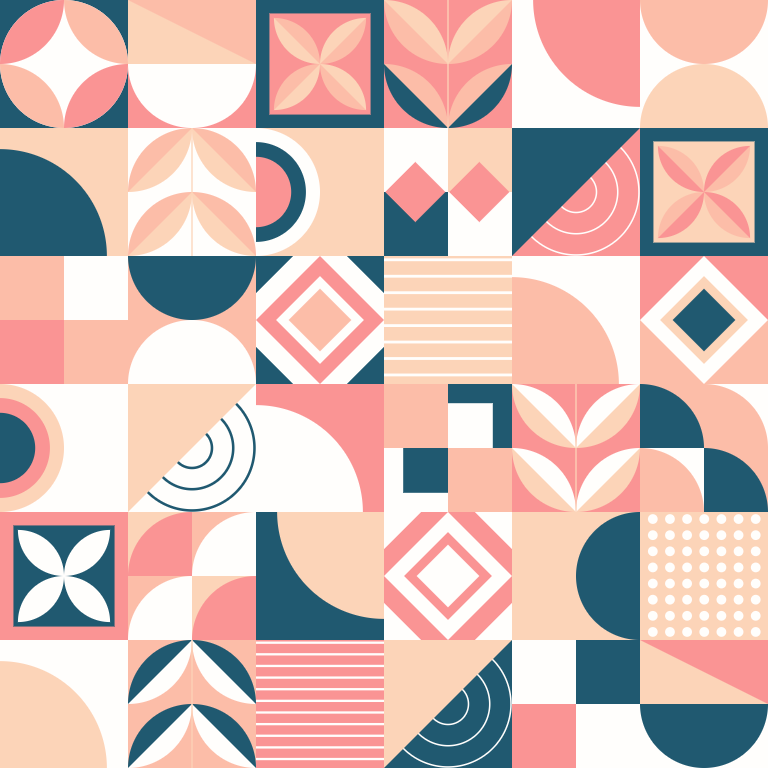
Give the GLSL for this pattern, as a WebGL 2 fragment shader.

```glsl
#version 300 es
precision highp float;
// A six by six patchwork of flat geometric tiles: discs, leaves, flowers,
// diamonds, rings, checks and stripes in five colours. Each motif is a small
// function of the tile position, layered from signed distances.
uniform vec2 u_resolution;
out vec4 fragColor;

const float TILES = 6.0;
const vec3 WHITE = vec3(1.0, 0.995, 0.99);
const vec3 CREAM = vec3(0.99, 0.83, 0.72);
const vec3 SALMON = vec3(0.99, 0.74, 0.66);
const vec3 PINK = vec3(0.98, 0.58, 0.58);
const vec3 TEAL = vec3(0.125, 0.35, 0.44);

// Lays ink where d is negative, with an edge one pixel wide.
vec3 paint(vec3 base, vec3 ink, float d) {
  float pixel = TILES / min(u_resolution.x, u_resolution.y);
  return mix(base, ink, clamp(0.5 - d / pixel, 0.0, 1.0));
}
float disc(vec2 p, vec2 c, float r) { return length(p - c) - r; }
float box(vec2 p, vec2 c, float r) { return max(abs(p.x - c.x), abs(p.y - c.y)) - r; }
float diamond(vec2 p, vec2 c, float r) { return 0.707 * (dot(abs(p - c), vec2(1)) - r); }
// Lens from (0,0) to (1,1).
float leaf(vec2 q) { return max(disc(q, vec2(1, 0), 1.0), disc(q, vec2(0, 1), 1.0)); }

// Motifs: p runs from 0 to 1, starting at the top left of a tile.
vec3 quarter(vec2 p, vec3 bg, vec3 ink) { return paint(bg, ink, disc(p, vec2(0, 1), 0.835)); }
vec3 twoDiscs(vec2 p, vec3 bg, vec3 top, vec3 bottom) {
  vec3 c = paint(bg, top, disc(p, vec2(0.5, 0), 0.5));
  return paint(c, bottom, disc(p, vec2(0.5, 1), 0.5));
}
vec3 target(vec2 p, vec3 bg, vec3 outer, vec3 middle, vec3 core) {
  float d = disc(p, vec2(0, 0.5), 0.5);
  return paint(paint(paint(bg, outer, d), middle, d + 0.11), core, d + 0.225);
}
vec3 leaves(vec2 p, vec3 bg, vec3 inner, vec3 outer) {
  vec2 q = vec2(1.0 - abs(2.0 * p.x - 1.0), fract(2.0 * p.y));
  vec3 c = paint(bg, paint(inner, outer, 0.35 * (q.x - q.y)), 0.5 * leaf(q));
  return paint(c, CREAM, abs(p.x - 0.5) - 0.005);
}
vec3 flower(vec2 p, vec3 frame, vec3 bg, vec3 inkA, vec3 inkB) {
  vec2 c = p - 0.5, q = abs(c) / 0.36;
  vec3 petal = paint(inkA, inkB, 0.24 * sign(c.x * c.y) * (q.x - q.y));
  return paint(paint(frame, bg, box(p, vec2(0.5), 0.395)), petal, 0.36 * leaf(q));
}
vec3 wreath(vec2 p, vec3 bg, vec3 star, vec3 inkA, vec3 inkB) {
  vec2 c = p - 0.5;
  float corner = disc(abs(c), vec2(0.5), 0.5), rim = length(c) - 0.5;
  return paint(paint(bg, star, rim), c.x * c.y > 0.0 ? inkA : inkB, max(rim, corner));
}
vec3 diamonds(vec2 p, vec3 bg, vec3 a, vec3 b, vec3 c, vec3 core) {
  float d = diamond(p, vec2(0.5), 0.5);
  vec3 outer = paint(paint(bg, a, d - 0.148), b, d);
  return paint(paint(outer, c, d + 0.111), core, d + 0.18);
}
vec3 rings(vec2 p, vec3 upper, vec3 lower, vec3 line, float width) {
  float r = length(p - 0.5) + 0.5 * width;
  float d = abs(r - 0.166 * clamp(round(r / 0.166), 1.0, 3.0)) - 0.5 * width;
  return paint(paint(lower, line, d), upper, 0.707 * (p.x + p.y - 1.0));
}
vec3 stripes(vec2 p, vec3 bg, vec3 line, float count, float width) {
  return paint(bg, line, abs(fract(p.y * count + 0.27) - 0.5) / count - 0.5 * width);
}
vec3 dots(vec2 p, vec3 bg, vec3 ink) {
  vec2 pitch = vec2(0.134, 0.126), q = p - vec2(0.1, 0.055);
  return paint(bg, ink, disc(q, pitch * clamp(round(q / pitch), vec2(0), vec2(6, 7)), 0.038));
}
vec3 checks(vec2 p, vec3 tl, vec3 tr, vec3 bl, vec3 br) {
  return p.y < 0.5 ? (p.x < 0.5 ? tl : tr) : (p.x < 0.5 ? bl : br);
}
vec3 nested(vec2 p, vec3 plain, vec3 light, vec3 dark) {
  vec3 tr = paint(dark, light, box(p, vec2(0.675, 0.325), 0.175));
  return checks(p, plain, tr, paint(light, dark, box(p, vec2(0.325, 0.675), 0.175)), plain);
}
vec3 fans(vec2 p, vec3 bgA, vec3 inkA, vec3 bgB, vec3 inkB) {
  float d = 0.5 * disc(fract(2.0 * p), vec2(0, 1), 1.0);
  vec3 a = paint(bgA, inkA, d), b = paint(bgB, inkB, d);
  return checks(p, a, b, b, a);
}
vec3 bowl(vec2 p, vec3 over, vec3 under, vec3 bg, vec3 ink) {
  vec3 wedge = paint(under, over, 0.9 * (p.y - 0.5 * p.x));
  return p.y < 0.5 ? wedge : paint(bg, ink, disc(p, vec2(0.5), 0.5));
}
vec3 twins(vec2 p, vec3 bg, vec3 ink) {
  return paint(bg, ink, diamond(vec2(mod(p.x, 0.5), p.y), vec2(0.245, 0.5), 0.235));
}

// Motif and colours of each tile, by rows from the top.
vec3 tile(int id, vec2 p) {
  vec2 turn = 1.0 - p, flipX = vec2(turn.x, p.y), flipY = vec2(p.x, turn.y);
  bool top = p.y < 0.5;
  vec3 corner = top ? PINK : SALMON;
  switch (id) {
  case 0: return wreath(p, TEAL, WHITE, PINK, SALMON);
  case 1: return bowl(p, SALMON, CREAM, PINK, WHITE);
  case 2: return flower(p, TEAL, PINK, CREAM, SALMON);
  case 3: return leaves(p, PINK, top ? CREAM : SALMON, top ? SALMON : TEAL);
  case 4: return quarter(turn, WHITE, PINK); case 5: return twoDiscs(p, WHITE, SALMON, CREAM);
  case 6: return quarter(p, CREAM, TEAL); case 7: return leaves(flipY, WHITE, CREAM, SALMON);
  case 8: return target(p, CREAM, WHITE, TEAL, PINK);
  case 9: return twins(p, checks(p, WHITE, CREAM, TEAL, WHITE), PINK);
  case 10: return rings(p, TEAL, PINK, WHITE, 0.012); case 11: return flower(p, TEAL, CREAM, PINK, SALMON);
  case 12: return checks(p, SALMON, WHITE, PINK, SALMON); case 13: return twoDiscs(p, SALMON, TEAL, WHITE);
  case 14: return diamonds(p, TEAL, WHITE, PINK, WHITE, SALMON); case 15: return stripes(p, CREAM, WHITE, 7.78, 0.022);
  case 16: return quarter(p, WHITE, SALMON); case 17: return diamonds(p, corner, corner, WHITE, CREAM, TEAL);
  case 18: return target(p, WHITE, CREAM, PINK, TEAL); case 19: return rings(p, CREAM, WHITE, TEAL, 0.02);
  case 20: return quarter(p, PINK, WHITE); case 21: return nested(p, SALMON, WHITE, TEAL);
  case 22: return leaves(p, PINK, WHITE, CREAM); case 23: return fans(p, SALMON, TEAL, WHITE, SALMON);
  case 24: return flower(p, PINK, TEAL, WHITE, WHITE); case 25: return fans(flipX, SALMON, WHITE, CREAM, PINK);
  case 26: return quarter(turn, TEAL, CREAM); case 27: return diamonds(p, WHITE, PINK, WHITE, PINK, WHITE);
  case 28: return target(flipX, CREAM, TEAL, TEAL, TEAL); case 29: return dots(p, CREAM, WHITE);
  case 30: return quarter(p, WHITE, CREAM); case 31: return leaves(flipY, SALMON, WHITE, TEAL);
  case 32: return stripes(p, PINK, WHITE, 11.0, 0.018); case 33: return rings(p, CREAM, TEAL, WHITE, 0.012);
  case 34: return checks(p, WHITE, TEAL, PINK, WHITE); default: return bowl(p, PINK, CREAM, WHITE, TEAL);
  }
}

void main() {
  vec2 grid = TILES * vec2(gl_FragCoord.x, u_resolution.y - gl_FragCoord.y) / u_resolution;
  ivec2 cell = ivec2(grid);
  fragColor = vec4(tile(cell.y * 6 + cell.x, fract(grid)), 1.0);
}
```
